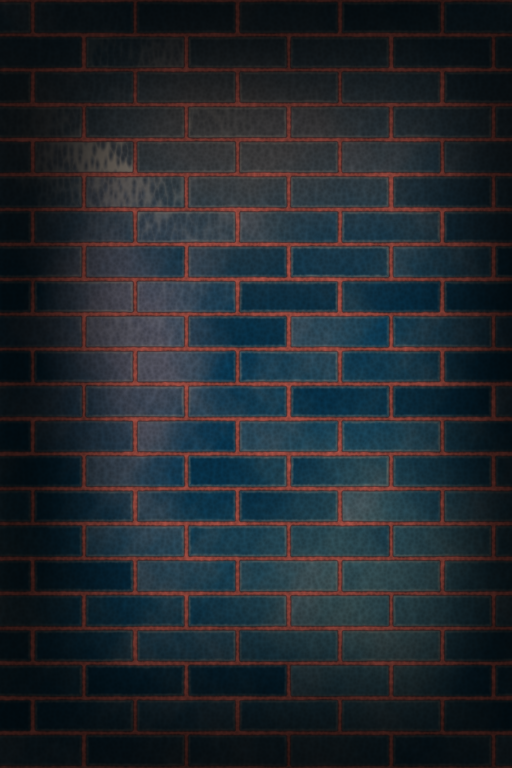
This texture is drawn by a Shadertoy shader. Its source:

```glsl
#define GRID vec2(5.0, 22.0)
#define JOINT_OFFSET 0.82
#define JOINT_HALF 0.0047
#define CORNER 0.0025
#define VIGNETTE_FLOOR 0.24
#define MORTAR vec3(0.57, 0.28, 0.24)
#define MORTAR_EDGE vec3(0.31, 0.17, 0.17)
#define TEAL vec3(0.03, 0.19, 0.28)
#define HAZE vec3(0.34, 0.33, 0.38)
#define MOSS vec3(0.28, 0.37, 0.37)
#define UMBER vec3(0.29, 0.28, 0.28)
#define CHALK vec3(0.60, 0.55, 0.49)

const float TAU = 6.2831853;

float hash(vec2 p) {
    vec3 q = fract(vec3(p.xyx) * 0.1031);
    q += dot(q, q.yzx + 33.33);
    return fract((q.x + q.y) * q.z);
}

// Distance to the nearest scattered point, wrapping over the canvas
float cellular(vec2 uv, vec2 count) {
    vec2 p = uv * count, cell = floor(p);
    float nearest = 2.0;
    for (int j = -1; j <= 1; j++)
    for (int i = -1; i <= 1; i++) {
        vec2 c = cell + vec2(i, j);
        vec2 id = mod(c, count);
        vec2 point = c + vec2(hash(id), hash(id + 57.0));
        nearest = min(nearest, length(p - point));
    }
    return nearest;
}

// Layered sines with whole frequencies, about -1 to 1
float waves(vec2 uv) {
    float sum = 0.0, gain = 0.5;
    vec2 freq = vec2(3.0, 4.0);
    for (int i = 0; i < 4; i++) {
        float bend = 1.5 * sin(TAU * (freq.y * uv.y - uv.x) + float(i));
        sum += gain * sin(TAU * (freq.x * uv.x + uv.y) + bend);
        freq = freq * 2.0 + 1.0;
        gain *= 0.6;
    }
    return sum;
}

// Soft wrapping spot of light
float spot(vec2 uv, vec2 centre, vec2 tightness) {
    return exp(dot(tightness, cos(TAU * (uv - centre)) - 1.0));
}

void mainImage(out vec4 fragColor, in vec2 fragCoord) {
    vec2 uv = fragCoord / iResolution.xy;
    float pixel = 1.0 / iResolution.x;

    // Running bond: every other row moves by half a brick
    vec2 grid = uv * GRID;
    float row = floor(grid.y);
    grid.x -= JOINT_OFFSET + 0.5 * mod(row, 2.0);
    vec2 id = mod(floor(grid), GRID);
    vec2 local = fract(grid) - 0.5;
    float tone = hash(id + 3.0);
    float fade = hash(id + 71.0);

    // Rounded brick with a slightly uneven outline
    vec2 size = vec2(1.0, iResolution.y / iResolution.x) / GRID;
    float cloud = waves(uv);
    float grain = cellular(uv, vec2(115.0, 170.0));
    float streak = cellular(uv, vec2(90.0, 50.0));
    vec2 q = abs(local * size) - 0.5 * size + JOINT_HALF + CORNER;
    float dist = length(max(q, 0.0)) + min(max(q.x, q.y), 0.0) - CORNER;
    dist += 0.0007 * cloud + 0.0009 * (grain - 0.5);
    float brickMask = 1.0 - smoothstep(-pixel, pixel, dist);

    // Glaze: broad colour zones broken up per brick
    float sweep = (fade - 0.5) * local.x * 1.4 + (tone - 0.5) * 0.5 + 0.18 * cloud;
    float haze = spot(uv, vec2(0.24, 0.56), vec2(1.9, 1.5));
    float moss = spot(uv, vec2(0.74, 0.23), vec2(0.9, 1.6));
    float umber = spot(uv, vec2(0.45, 0.83), vec2(0.35, 2.2));
    vec3 brick = TEAL * (0.85 + 0.3 * tone);
    brick = mix(brick, MOSS, clamp(moss * 0.8 + sweep * 0.6, 0.0, 0.9));
    brick = mix(brick, UMBER, clamp(umber * 1.05 + sweep * 0.3, 0.0, 0.95));
    brick = mix(brick, HAZE, clamp(haze * 1.1 + sweep * 0.7 - 0.12, 0.0, 0.9));

    // Worn surface, chalky reflections and pale rims
    brick *= 0.84 + 0.2 * grain + 0.14 * streak;
    float glint = spot(uv, vec2(0.25, 0.79), vec2(2.2, 2.8));
    glint *= smoothstep(0.3, 0.9, tone) * smoothstep(0.1, 0.9, streak + 0.4 * cloud);
    float worn = smoothstep(0.86, 1.0, fade) * moss * (0.35 + 0.4 * grain);
    brick = mix(brick, CHALK, clamp(glint * 0.85 + worn, 0.0, 0.8));
    float rim = smoothstep(-0.0065, -0.001, dist) * (0.22 + 0.3 * fade);
    brick = mix(brick, CHALK * 0.85, rim * (0.65 + 0.5 * grain));

    // Mortar: warm crest with darker flanks
    float crest = smoothstep(0.0, JOINT_HALF * 0.75, dist);
    vec3 mortar = mix(MORTAR_EDGE, MORTAR, crest);
    mortar *= 0.86 + 0.28 * grain + 0.1 * cloud;

    // Wrapping vignette, gentler on the mortar
    vec2 border = 0.5 + 0.5 * cos(TAU * (uv - vec2(0.03, 0.0)));
    vec2 open = 1.0 - border * border * border;
    float light = mix(VIGNETTE_FLOOR, 1.0, open.x * open.y);
    vec3 color = mix(mortar * pow(light, 0.8), brick * light, brickMask);
    fragColor = vec4(color, 1.0);
}
```
